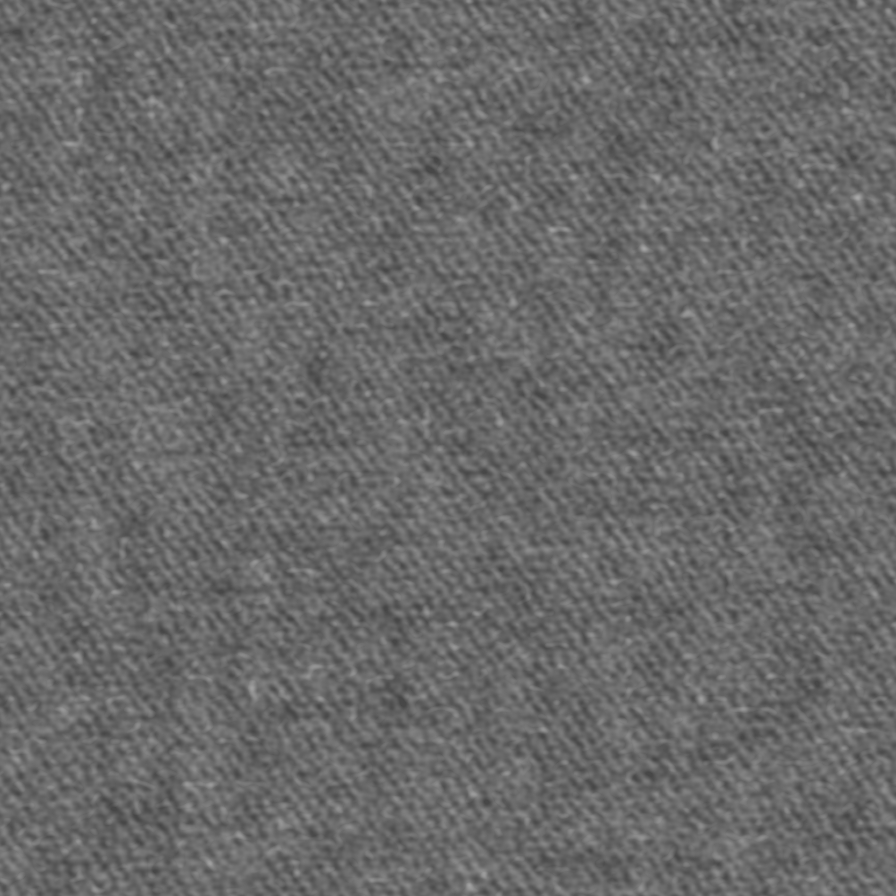
A Shadertoy shader for this texture:

```glsl
const float BASE_GREY = 0.408;
const float MIN_GREY = 0.28;
const float MAX_GREY = 0.68;

// Frequencies are in cycles or noise cells per canvas
const vec2 WALE_FREQ = vec2(54.0, 39.0);
const float WEFT_FREQ = 86.0;
const vec2 YARN_FREQ = vec2(30.0, 92.0);
const vec2 GRAIN_FREQ = vec2(108.0, 128.0);
const vec2 STREAK_FREQ = vec2(24.0, 5.0);
const vec2 BAND_FREQ = vec2(8.0, 40.0);
const vec2 BLOTCH_FREQ = vec2(15.0, 17.0);
const vec2 SLUB_FREQ = vec2(62.0, 84.0);

const float WALE_AMOUNT = 0.037;
const float WEFT_AMOUNT = 0.005;
const float YARN_AMOUNT = 0.082;
const float GRAIN_AMOUNT = 0.115;
const float STREAK_AMOUNT = 0.042;
const float BAND_AMOUNT = 0.036;
const float BLOTCH_AMOUNT = 0.046;
const float SLUB_AMOUNT = 0.32;
const float SLUB_THRESHOLD = 0.24;
const float BEND_AMOUNT = 0.55;
const float JITTER_AMOUNT = 0.28;

const float TAU = 6.2831853;

// Random unit vector for a lattice point
vec2 latticeGradient(vec2 cell) {
    uvec2 q = uvec2(ivec2(cell)) * uvec2(1597334673u, 3812015801u);
    uint h = (q.x ^ q.y) * 1597334673u;
    h = (h ^ (h >> 15)) * 2246822519u;
    h ^= h >> 13;
    float angle = TAU * float(h & 65535u) / 65536.0;
    return vec2(cos(angle), sin(angle));
}

float gradientNoise(vec2 p) {
    vec2 cell = floor(p);
    vec2 f = p - cell;
    vec2 fade = f * f * f * (f * (f * 6.0 - 15.0) + 10.0);
    vec2 right = vec2(1.0, 0.0);
    vec2 up = vec2(0.0, 1.0);
    float a = dot(latticeGradient(cell), f);
    float b = dot(latticeGradient(cell + right), f - right);
    float c = dot(latticeGradient(cell + up), f - up);
    float d = dot(latticeGradient(cell + 1.0), f - 1.0);
    return mix(mix(a, b, fade.x), mix(c, d, fade.x), fade.y);
}

// Diagonal ribs, lightly beaded where the weft crosses them
float twill(vec2 uv) {
    float bend = BEND_AMOUNT * gradientNoise(uv * 5.0 + 31.0);
    float jitter = JITTER_AMOUNT * gradientNoise(uv * vec2(24.0, 56.0) + 57.0);
    float wale = cos(TAU * (dot(uv, WALE_FREQ) + bend + jitter));
    float weft = cos(TAU * (uv.y * WEFT_FREQ + bend));
    float strength = 1.0 + 0.8 * gradientNoise(uv * 24.0 + 83.0);
    return WALE_AMOUNT * strength * wale * (1.0 + 0.15 * weft) + WEFT_AMOUNT * weft;
}

// Uneven horizontal yarns and fine fibre grain
float yarn(vec2 uv) {
    float threads = gradientNoise(uv * YARN_FREQ + 11.0);
    float grain = gradientNoise(uv * GRAIN_FREQ + 203.0);
    return YARN_AMOUNT * threads + GRAIN_AMOUNT * grain;
}

// Patchy tone with faint vertical streaks and horizontal bands
float wear(vec2 uv) {
    float streaks = gradientNoise(uv * STREAK_FREQ + 141.0);
    float bands = gradientNoise(uv * BAND_FREQ + 177.0);
    float blotches = gradientNoise(uv * BLOTCH_FREQ + 67.0);
    return STREAK_AMOUNT * streaks + BAND_AMOUNT * bands + BLOTCH_AMOUNT * blotches;
}

// Sparse pale flecks
float slubs(vec2 uv) {
    float fleck = gradientNoise(uv * SLUB_FREQ + 311.0);
    return SLUB_AMOUNT * max(fleck - SLUB_THRESHOLD, 0.0);
}

void mainImage(out vec4 fragColor, in vec2 fragCoord) {
    vec2 uv = fragCoord / iResolution.y;
    float grey = BASE_GREY + twill(uv) + yarn(uv) + wear(uv) + slubs(uv);
    fragColor = vec4(vec3(clamp(grey, MIN_GREY, MAX_GREY)), 1.0);
}
```
